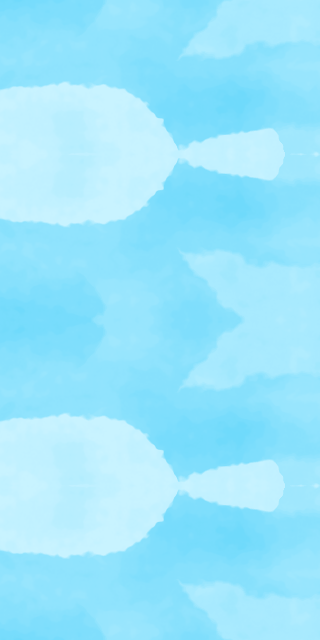
Write a WebGL 2 fragment shader that draws this texture.

```glsl
#version 300 es
precision highp float;
// Watercolour sky: pale clouds on cyan, mirrored vertically in a repeating band.
// Cloud outlines are height profiles with noise-warped edges; a scalar tone is
// built up in washes, partly stepped into flat daubs, then mapped to colour.

uniform vec2 u_resolution;
out vec4 fragColor;

const vec3 DEEP_CYAN = vec3(0.435, 0.853, 0.985);
const vec3 PALE_CLOUD = vec3(0.785, 0.952, 1.0);
const float HALF_BAND = 0.518;    // seam to cloud axis, in canvas widths
const float EDGE_SOFT = 0.006;    // cloud edge blur
const float EDGE_WOBBLE = 0.026;  // large edge displacement
const float EDGE_SCALLOP = 0.013; // small edge displacement
const float DAUB_LEVELS = 11.0;   // tone steps
const float DAUB_MIX = 0.65;      // how flat the daubs are
const float GRAIN = 0.018;        // paper texture

vec2 hashGradient(vec2 cell) {
  vec3 h = fract(cell.xyx * vec3(0.1031, 0.1030, 0.0973));
  h += dot(h, h.yzx + 33.33);
  float angle = 6.28318 * fract((h.x + h.y) * h.z);
  return vec2(cos(angle), sin(angle));
}

float gradientNoise(vec2 p) {
  vec2 i = floor(p), f = fract(p);
  vec2 s = f * f * f * (f * (f * 6.0 - 15.0) + 10.0);
  vec2 e = vec2(0.0, 1.0);
  float low = mix(dot(hashGradient(i), f),
                  dot(hashGradient(i + e.yx), f - e.yx), s.x);
  float high = mix(dot(hashGradient(i + e), f - e),
                   dot(hashGradient(i + 1.0), f - 1.0), s.x);
  return mix(low, high, s.y);
}

float fbm(vec2 p) {
  float sum = 0.0, amp = 0.65;
  for (int i = 0; i < 4; i++) {
    sum += amp * gradientNoise(p);
    p = mat2(1.6, 1.2, -1.2, 1.6) * p + 7.3;
    amp *= 0.5;
  }
  return sum;
}

// Soft elliptical wash, 1 at its centre
float wash(vec2 p, vec2 centre, vec2 radius) {
  vec2 q = (p - centre) / radius;
  return exp(-dot(q, q));
}

float edge(float inside) {
  return smoothstep(-EDGE_SOFT, EDGE_SOFT, inside);
}

// Half height of the large left cloud
float largeProfile(float x) {
  float body = 0.222 - 0.025 * smoothstep(0.2, 0.0, x);
  return body * (1.0 - pow(max(x, 0.0) / 0.565, 6.0));
}

// Half height of the pointed right cloud
float smallProfile(float x) {
  float u = clamp((x - 0.53) / 0.36, 0.0, 1.0);
  return 0.103 * pow(u, 0.6) * sqrt(1.0 - pow(u, 9.0)) - 0.003;
}

// x runs across, y is the distance from the cloud axis
float skyTone(vec2 p) {
  vec2 wobble = vec2(fbm(p * 9.0), fbm(p * 9.0 + 31.0));
  vec2 scallop = vec2(gradientNoise(p * 42.0), gradientNoise(p * 42.0 + 17.0));
  vec2 q = p + EDGE_WOBBLE * wobble + EDGE_SCALLOP * scallop;
  float mottling = fbm(p * vec2(5.0, 8.0) + 3.0 + 0.3 * wobble);

  // Background washes
  float tone = 0.29 + 0.22 * mottling;
  tone -= 0.24 * wash(q, vec2(0.06, 0.51), vec2(0.25, 0.09));
  tone -= 0.26 * wash(q, vec2(0.68, 0.155), vec2(0.20, 0.08));
  tone -= 0.10 * wash(q, vec2(0.62, 0.50), vec2(0.09, 0.08));
  tone += 0.12 * wash(q, vec2(0.10, 0.32), vec2(0.28, 0.07));
  tone += 0.24 * wash(q, vec2(0.97, 0.25), vec2(0.13, 0.07));

  // Curved mist meeting at the seam
  float mistLeft = 0.33 - 0.85 * abs(q.y - 0.465);
  float mist = smoothstep(-0.008, 0.015, q.x - mistLeft)
             * (1.0 - smoothstep(0.40, 0.58, q.x))
             * smoothstep(0.29, 0.47, q.y);
  tone = mix(tone, 0.50 + 0.16 * mottling, 0.85 * mist);

  // Slanted cloud on the right
  float slantLeft = 0.55 + 0.87 * (q.y - 0.30);
  float slantTop = 0.30 + 0.04 * smoothstep(0.68, 0.82, q.x);
  float slantEdge = smoothstep(-0.008, 0.016, min(q.x - slantLeft, q.y - slantTop));
  float slantTone = 0.62 + 0.20 * mottling
                  + 0.12 * wash(q, vec2(0.65, 0.325), vec2(0.07, 0.04));
  tone = mix(tone, slantTone, slantEdge);

  // Mist trailing off the pointed cloud
  float trail = smoothstep(0.80, 0.90, q.x) * (1.0 - smoothstep(0.06, 0.11, q.y));
  tone = mix(tone, 0.60 + 0.2 * mottling, trail);

  // Bright clouds, the large one with faint darker blooms
  float large = largeProfile(q.x) - q.y;
  float halo = smoothstep(-0.05, 0.0, large);
  tone = mix(tone, 0.43, 0.4 * halo * smoothstep(0.55, 0.35, q.x));
  float bloom = wash(q, vec2(0.22, 0.11), vec2(0.07, 0.05))
              + wash(q, vec2(0.24, 0.02), vec2(0.07, 0.04));
  float cloudTone = 0.96 + 0.10 * mottling;
  tone = mix(tone, cloudTone - 0.16 * bloom, edge(large));
  return mix(tone, cloudTone - 0.02, edge(smallProfile(q.x) - q.y));
}

void main() {
  vec2 p = gl_FragCoord.xy / u_resolution * vec2(1.0, 2.0);
  float seam = abs(mod(p.y - 1.0 + HALF_BAND, 2.0 * HALF_BAND) - HALF_BAND);
  vec2 folded = vec2(p.x, HALF_BAND - seam);

  // Flatten the tone into daubs with smooth borders
  float tone = skyTone(folded) + 0.06 * gradientNoise(folded * 30.0 + 5.0);
  float level = tone * DAUB_LEVELS;
  float daub = (floor(level) + smoothstep(0.3, 0.7, fract(level))) / DAUB_LEVELS;
  tone = mix(tone, daub, DAUB_MIX) + GRAIN * gradientNoise(p * 110.0);
  fragColor = vec4(mix(DEEP_CYAN, PALE_CLOUD, clamp(tone, 0.0, 1.0)), 1.0);
}
```
